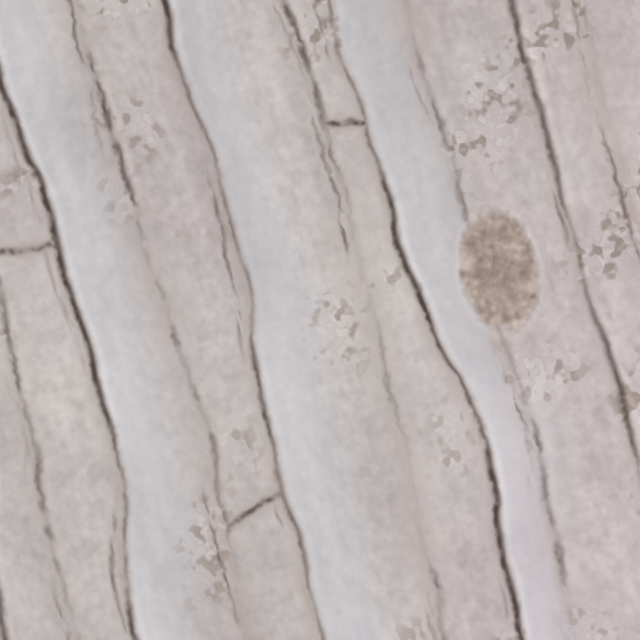
A Shadertoy shader for this texture:

```glsl
// Stained plant tissue under a microscope: slanting cell walls, pale lanes and one nucleus.

float hash(vec2 p) {
    vec3 q = fract(p.xyx * 0.1031);
    q += dot(q, q.yzx + 33.33);
    return fract((q.x + q.y) * q.z);
}

float noise(vec2 p) {
    vec2 cell = floor(p), f = fract(p);
    f = f * f * (3.0 - 2.0 * f);
    return mix(mix(hash(cell), hash(cell + vec2(1, 0)), f.x),
               mix(hash(cell + vec2(0, 1)), hash(cell + vec2(1, 1)), f.x), f.y);
}

// Two rotated octaves, free of grid blocks
float rough(vec2 p) {
    mat2 turn = mat2(0.8, 0.6, -0.6, 0.8);
    return 0.6 * noise(turn * p) + 0.4 * noise(turn * turn * p * 1.9 + 17.0);
}

// Soft stroke profile around zero distance
float stroke(float d, float width) {
    return exp(-d * d / (width * width));
}

void mainImage(out vec4 fragColor, in vec2 fragCoord) {
    vec2 p = fragCoord / iResolution.xy;
    float across = p.x - 0.27 * (1.0 - p.y);
    float grain = rough(p * 80.0 + 7.0);
    float mottle = rough(p * 28.0 + 19.0);
    float cloud = rough(p * 5.0 + 3.0);
    float streak = rough(vec2(across * 28.0, p.y * 4.0) + 11.0);
    float fiber = rough(vec2(across * 95.0, p.y * 30.0) + 5.0);

    // Cell walls, with cross walls closing every second cell
    float ink = 0.0, halo = 0.0, rim = 0.0, lane = 0.0, previous = 1.0;
    for (int i = -2; i <= 7; i++) {
        float id = float(i);
        bool strong = i % 2 == 0;
        float start = 0.135 * id + 0.06 * (fract(id * 0.618) - 0.5);
        float bend = 0.06 * (noise(vec2(p.y * 3.2, id * 5.0)) - 0.5)
                   + 0.012 * (noise(vec2(p.y * 13.0, id * 3.0 + 40.0)) - 0.5);
        float d = across - start - bend;
        float frayed = d + (strong ? 0.004 : 0.009) * (grain - 0.5) + 0.006 * (mottle - 0.5);

        // Walls thin out and break up along their length
        float fade = smoothstep(0.25, 0.65, noise(vec2(p.y * 5.0, id * 9.0 + 4.0)));
        float breaks = smoothstep(0.2, 0.65, noise(vec2(p.y * 42.0, id * 6.0 + 25.0)));
        float power = strong ? mix(0.42, 1.0, fade) * mix(0.6 + 0.35 * fade, 1.0, breaks)
                             : mix(0.06, 0.72, fade) * mix(0.3, 1.0, breaks);
        if (i < 0 || i > 4) power *= 0.75;
        ink = max(ink, power * stroke(frayed, 0.0038 + 0.0018 * fade));
        rim = max(rim, power * stroke(d - 0.013, 0.006));

        // Faint, ragged second edge where the wall is weak
        float gap = 0.01 + 0.014 * noise(vec2(p.y * 9.0, id + 60.0));
        float twin = smoothstep(0.4, 0.7, noise(vec2(p.y * 6.0, id * 7.0 + 80.0)));
        float ragged = smoothstep(0.3, 0.65, fiber) * (1.0 - 0.6 * fade);
        ink = max(ink, 0.55 * twin * ragged * stroke(frayed + gap, 0.004));

        float spread = strong ? 0.012 : 0.022;
        halo = max(halo, (0.55 - 0.2 * fade) * exp(-abs(d + 0.007) / spread));
        if (strong && i >= 0 && i < 5) {
            float edge = d + 0.05 * (streak - 0.5);
            lane = max(lane, smoothstep(0.0, 0.014, d) * smoothstep(0.14, 0.05, edge));
        }

        if (strong && i < 5) {
            float height = fract(0.21 + 0.3 * (id - 2.0));
            float tilt = 0.9 * (1.0 - height) * (1.0 - height);
            float rise = p.y - height - tilt * (previous - 0.06) - 0.016 * (mottle - 0.5);
            float inside = smoothstep(-0.004, 0.004, previous) * smoothstep(0.004, -0.004, d);
            ink = max(ink, (0.1 + 0.9 * grain) * inside * stroke(rise, 0.005));
            halo = max(halo, 0.5 * inside * stroke(rise, 0.016));
        }
        previous = d;
    }

    // Cytoplasm: pale lanes, warm cells, a pink cast to the right
    vec3 color = mix(vec3(0.758, 0.726, 0.72), vec3(0.778, 0.766, 0.776), lane);
    color += vec3(0.006, -0.01, 0.002) * smoothstep(0.4, 1.0, p.x - 0.3 * p.y);
    color += vec3(-0.01, 0.004, -0.006) * (cloud - 0.3) * (1.0 - lane);
    color += 0.08 * (cloud - 0.5) + 0.06 * (streak - 0.5);
    float calm = 1.0 - 0.5 * lane;
    color += calm * (0.035 * (mottle - 0.5) + 0.085 * (grain - 0.5) + 0.055 * (fiber - 0.5));
    float stain = halo * clamp(0.1 + 0.8 * streak + 1.2 * (fiber - 0.5) + 0.5 * (grain - 0.5), 0.0, 1.2);
    color = mix(color, vec3(0.63, 0.56, 0.525), stain);

    // Sparse patches of smudged granules
    float patches = smoothstep(0.52, 0.72, rough(p * 7.0 + 31.0)) * (1.0 - lane);
    float granules = smoothstep(0.54, 0.74, rough(p * 62.0 + 53.0));
    color = mix(color, vec3(0.52, 0.46, 0.42), 0.6 * patches * granules);
    color += 0.07 * patches * smoothstep(0.45, 0.25, grain);

    // Wall ink and its bright refraction rim
    color += 0.05 * rim;
    color = mix(color, vec3(0.33, 0.285, 0.265), clamp(ink * (0.6 + 0.7 * grain), 0.0, 1.0));

    // Grainy nucleus with a ragged border
    vec2 n = p - vec2(0.78, 0.577);
    n.x += 0.1 * n.y;
    float radius = length(n / vec2(0.06, 0.094)) + 0.12 * (mottle - 0.5) + 0.12 * (grain - 0.5);
    float dots = rough(p * 68.0 + 91.0);
    vec3 body = vec3(0.645, 0.575, 0.53) + 0.2 * (grain - 0.5) + 0.25 * (dots - 0.5);
    body -= 0.1 * smoothstep(0.5, 0.7, dots) * smoothstep(0.8, 0.1, radius);
    color += 0.03 * stroke(radius - 1.1, 0.08);
    color = mix(color, body, 0.9 * smoothstep(1.1, 0.84, radius));

    fragColor = vec4(color, 1.0);
}
```
